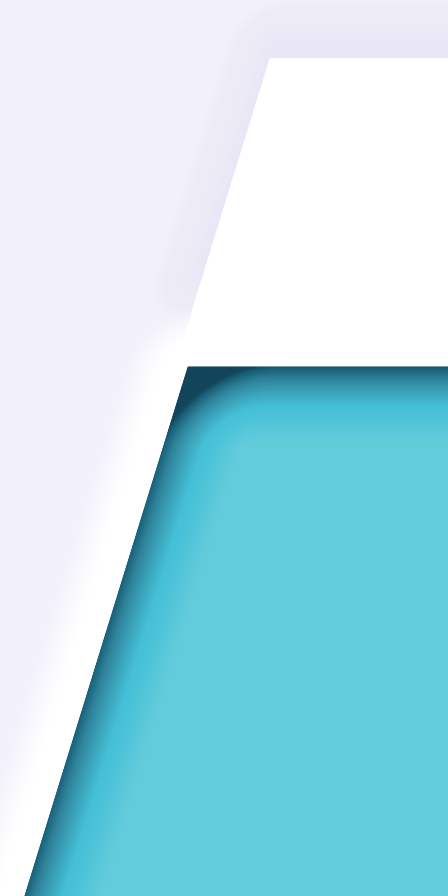
Reproduce this background procedurally as a WebGL 2 fragment shader.

```glsl
#version 300 es
precision highp float;
// Slanted paper-cut panels: a white sheet with a soft lavender shadow, and a
// teal window with a pale outer halo and a deep inner shadow. Every part is
// built from distances to a leaning left side and a level top side.
uniform vec2 u_resolution;
out vec4 outColor;

const float LEAN = 0.3085;                    // horizontal run per unit of height
const vec2 SHEET_CORNER = vec2(0.602, 1.870);
const vec2 WINDOW_CORNER = vec2(0.419, 1.182);

const vec3 BACKDROP = vec3(0.950, 0.945, 0.984);
const vec3 SHADOW = vec3(0.929, 0.924, 0.961);
const vec3 VIOLET = vec3(0.910, 0.902, 0.969);
const vec3 WHITE = vec3(1.0);

// Signed distances outside the leaning side (x) and the top side (y).
vec2 sideDistances(vec2 p, vec2 corner) {
  float edge = corner.x + (p.y - corner.y) * LEAN;
  return vec2((edge - p.x) / sqrt(1.0 + LEAN * LEAN), p.y - corner.y);
}

// Antialiased coverage of the region inside both sides.
float coverage(vec2 sides, float pixel) {
  vec2 c = smoothstep(-0.5, 0.5, -sides / pixel);
  return c.x * c.y;
}

// Fades from one to zero between two distances.
float falloff(float d, float inner, float outer) {
  return 1.0 - smoothstep(inner, outer, d);
}

// Depth inside both sides, with contours rounded near the corner.
float roundedDepth(vec2 sides, float radius) {
  return radius - length(max(radius + sides, 0.0));
}

// Teal ramp from the dark rim to the flat interior.
vec3 tealRamp(float depth) {
  vec3 c = vec3(0.07, 0.27, 0.35);
  c = mix(c, vec3(0.11, 0.40, 0.50), smoothstep(-0.015, 0.006, depth));
  c = mix(c, vec3(0.18, 0.51, 0.60), clamp((depth - 0.004) / 0.018, 0.0, 1.0));
  c = mix(c, vec3(0.22, 0.62, 0.71), clamp((depth - 0.022) / 0.025, 0.0, 1.0));
  c = mix(c, vec3(0.27, 0.75, 0.84), clamp((depth - 0.047) / 0.036, 0.0, 1.0));
  return mix(c, vec3(0.39, 0.80, 0.86), smoothstep(0.075, 0.180, depth));
}

void main() {
  // Width spans one unit, height spans two.
  vec2 p = gl_FragCoord.xy / u_resolution * vec2(1.0, 2.0);
  float pixel = 2.0 / u_resolution.y;
  vec2 sheet = sideDistances(p, SHEET_CORNER);
  vec2 window = sideDistances(p, WINDOW_CORNER);

  // Sheet shadow, ending in a rounded foot.
  vec3 reach = vec3(sheet.x, sheet.y - 0.03, 1.385 - p.y);
  float shadowDistance = length(max(reach, 0.0));
  vec3 color = mix(BACKDROP, SHADOW, falloff(shadowDistance, 0.070, 0.110));
  color = mix(color, VIOLET, 0.8 * falloff(shadowDistance, 0.0, 0.055));

  // Pale halo around the window.
  float haloDistance = length(max(window, 0.0));
  color = mix(color, WHITE, falloff(haloDistance, 0.045, 0.148));

  // Sheet, then window with its inner shadow, heavier along the top.
  color = mix(color, WHITE, coverage(sheet, pixel));
  float depth = roundedDepth(window + vec2(0.0, 0.006), 0.19);
  color = mix(color, tealRamp(depth), coverage(window, pixel));

  outColor = vec4(color, 1.0);
}
```
